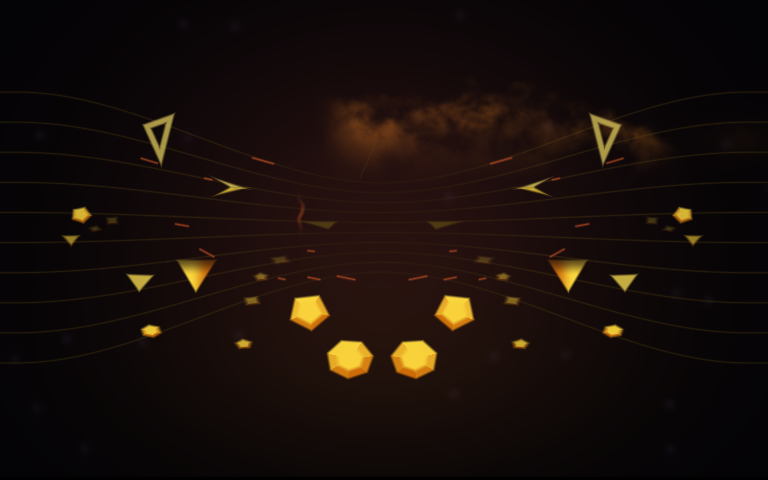
Reproduce this background procedurally as a WebGL 1 fragment shader.

```glsl
precision highp float;
uniform vec2 u_resolution;

const float TAU = 6.2831853;
const float CENTER_X = 0.796;
const float SOFTNESS = 0.0035;
const float LINE_COUNT = 10.0;
const float LINE_GAP = 0.0627;
const float LINE_MID = 0.526;
const float LINE_PINCH = 0.33;
const vec3 NIGHT = vec3(0.012, 0.01, 0.02);
const vec3 BROWN = vec3(0.135, 0.055, 0.04);
const vec3 AMBER = vec3(0.04, 0.026, 0.002);
const vec3 SMOKE = vec3(0.5, 0.28, 0.06);
const vec3 GOLD = vec3(0.98, 0.84, 0.24);
const vec3 PALE = vec3(0.82, 0.74, 0.34);
const vec3 ORANGE = vec3(0.8, 0.42, 0.03);
const vec3 OLIVE = vec3(0.42, 0.33, 0.08);
const vec3 EMBER = vec3(0.8, 0.32, 0.14);

float hash(vec2 p) {
  vec3 q = fract(vec3(p.xyx) * 0.1031);
  q += dot(q, q.yzx + 33.33);
  return fract((q.x + q.y) * q.z);
}

float noise(vec2 p) {
  vec2 i = floor(p), f = fract(p);
  f = f * f * (3.0 - 2.0 * f);
  return mix(mix(hash(i), hash(i + vec2(1, 0)), f.x),
             mix(hash(i + vec2(0, 1)), hash(i + vec2(1, 1)), f.x), f.y);
}

float fbm(vec2 p) {
  float sum = 0.0, amp = 0.5;
  for (int i = 0; i < 5; i++) {
    sum += amp * noise(p);
    p = mat2(1.6, 1.2, -1.2, 1.6) * p + 7.3;
    amp *= 0.5;
  }
  return sum;
}

float blob(vec2 p, vec2 center, vec2 radius) {
  vec2 q = (p - center) / radius;
  return exp(-dot(q, q));
}

float segment(vec2 p, vec2 a, vec2 b) {
  vec2 ab = b - a;
  return length(p - a - ab * clamp(dot(p - a, ab) / dot(ab, ab), 0.0, 1.0));
}

float edge(vec2 p, vec2 a, vec2 b) {
  vec2 n = normalize(b - a);
  return dot(p - a, vec2(-n.y, n.x));
}

// Corners run clockwise
float triangle(vec2 p, vec2 a, vec2 b, vec2 c) {
  return max(edge(p, a, b), max(edge(p, b, c), edge(p, c, a)));
}

void paint(inout vec3 col, vec3 ink, float dist, float opacity) {
  float s = max(SOFTNESS, 1.0 / u_resolution.y);
  col = mix(col, ink, opacity * (1.0 - smoothstep(-s, s, dist)));
}

// Polygonal stone with a flat table and lit side facets
void gem(inout vec3 col, vec2 p, vec2 center, vec2 radius, float sides, float turn, float opacity) {
  vec2 q = (p - center) / radius;
  float sector = TAU / sides;
  float a = atan(q.y, q.x) - turn;
  float mid = (floor(a / sector) + 0.5) * sector;
  float reach = length(q) * cos(a - mid);
  float light = 0.5 + 0.5 * sin(mid + turn + 0.3);
  float shade = mix(0.95, light, smoothstep(0.4, 0.65, reach));
  float dist = (reach - cos(sector * 0.5)) * min(radius.x, radius.y);
  paint(col, mix(ORANGE, GOLD, shade), dist, opacity);
}

void dash(inout vec3 col, vec2 p, vec2 center, float halfLength, float slope) {
  vec2 arm = halfLength * normalize(vec2(1.0, slope));
  paint(col, EMBER, segment(p, center - arm, center + arm) - 0.0012, 0.9);
}

vec3 background(vec2 p) {
  vec3 col = NIGHT + BROWN * blob(p, vec2(CENTER_X, 0.53), vec2(0.5, 0.4));
  col += AMBER * blob(p, vec2(CENTER_X, 0.22), vec2(0.5, 0.22));
  // Smoke bank with a ragged crest
  float n = fbm(p * vec2(9.0, 12.0));
  float crest = 0.8 - 0.3 * (p.x - 0.95) * (p.x - 0.95) + 0.16 * (n - 0.5);
  float body = smoothstep(0.64, 0.78, p.x) * (1.0 - smoothstep(1.3, 1.44, p.x));
  body *= smoothstep(0.6, 0.77, p.y) * (1.0 - smoothstep(crest - 0.03, crest + 0.025, p.y));
  float lit = 0.3 + 0.6 * blob(p, vec2(0.76, 0.74), vec2(0.1, 0.07))
    + 0.6 * blob(p, vec2(0.98, 0.78), vec2(0.12, 0.05))
    + 0.65 * blob(p, vec2(1.34, 0.71), vec2(0.11, 0.07));
  col += SMOKE * body * lit * smoothstep(0.2, 0.75, fbm(p * 17.0 + 4.0));
  col += 0.12 * SMOKE * n * blob(p, vec2(1.54, 0.71), vec2(0.1, 0.04));
  // Sparse dim dust
  vec2 cell = floor(p * 9.0);
  vec2 spot = 0.25 + 0.5 * vec2(hash(cell + 3.0), hash(cell + 8.0));
  float speck = length(fract(p * 9.0) - spot);
  col += vec3(0.03, 0.025, 0.04) * step(0.88, hash(cell)) * exp(-speck * speck * 90.0);
  // Scratch and ember wisp
  paint(col, OLIVE, segment(p, vec2(0.787, 0.712), vec2(0.75, 0.629)) - 0.0005, 0.25);
  float wisp = abs(p.x - 0.625 - 0.03 * (noise(p.yy * 35.0) - 0.5)) - 0.004;
  paint(col, EMBER, wisp, 0.4 * blob(p, vec2(0.625, 0.555), vec2(0.03, 0.025)));
  return col;
}

void main() {
  vec2 p = gl_FragCoord.xy / u_resolution.y;
  vec2 m = vec2(abs(p.x - CENTER_X), p.y);
  vec3 col = background(p);

  // Contour lines pinched toward the middle
  float pinch = mix(LINE_PINCH, 1.0, smoothstep(0.0, 0.76, m.x));
  float row = (p.y - LINE_MID) / (LINE_GAP * pinch);
  float nearest = clamp(floor(row) + 0.5, 0.5 - 0.5 * LINE_COUNT, 0.5 * LINE_COUNT - 0.5);
  float lineDist = abs(row - nearest) * LINE_GAP * pinch;
  paint(col, OLIVE, lineDist - 0.0003, mix(0.18, 0.48, smoothstep(0.05, 0.4, m.x)));

  // Ember dashes
  for (int i = 0; i < 3; i++) {
    float k = float(i);
    dash(col, m, vec2(0.075 + 0.067 * k, 0.421 - 0.001 * k), 0.018 - 0.006 * k, 0.2);
  }
  dash(col, m, vec2(0.248, 0.665), 0.022, 0.28);
  dash(col, m, vec2(0.485, 0.665), 0.017, 0.3);
  dash(col, m, vec2(0.362, 0.627), 0.007, 0.2);
  dash(col, m, vec2(0.417, 0.531), 0.013, 0.18);
  dash(col, m, vec2(0.365, 0.473), 0.016, 0.55);
  dash(col, m, vec2(0.148, 0.477), 0.006, 0.1);

  // Hollow triangle, chevron and sliver
  float frame = triangle(m, vec2(0.433, 0.763), vec2(0.498, 0.74), vec2(0.46, 0.656));
  paint(col, PALE, abs(frame + 0.006) - 0.006, 0.8);
  vec2 tip = vec2(0.288, 0.608), notch = vec2(0.315, 0.61);
  paint(col, PALE, triangle(m, tip, vec2(0.342, 0.626), notch), 0.95);
  paint(col, GOLD, triangle(m, tip, notch, vec2(0.342, 0.595)), 0.8);
  paint(col, OLIVE, triangle(m, vec2(0.096, 0.538), vec2(0.163, 0.538), vec2(0.112, 0.523)), 0.6);

  // Solid triangles fading at their upper edge
  float large = triangle(m, vec2(0.346, 0.458), vec2(0.427, 0.458), vec2(0.388, 0.392));
  paint(col, mix(ORANGE, GOLD, smoothstep(0.36, 0.4, m.x)), large, 1.0 - 0.65 * smoothstep(0.425, 0.458, p.y));
  float small = triangle(m, vec2(0.477, 0.426), vec2(0.531, 0.428), vec2(0.506, 0.393));
  paint(col, mix(GOLD, PALE, 0.5), small, 0.85);

  // Stones and chips
  gem(col, m, vec2(0.067, 0.252), vec2(0.049, 0.041), 7.0, 0.3, 1.0);
  gem(col, m, vec2(0.152, 0.35), vec2(0.043, 0.039), 5.0, 0.82, 1.0);
  gem(col, m, vec2(0.481, 0.31), vec2(0.021, 0.013), 6.0, 0.3, 0.95);
  gem(col, m, vec2(0.288, 0.283), vec2(0.017, 0.01), 5.0, 0.2, 0.8);
  gem(col, m, vec2(0.627, 0.552), vec2(0.021, 0.017), 5.0, 0.7, 0.85);
  gem(col, m, vec2(0.648, 0.502), vec2(0.019, 0.013), 3.0, 0.5, 0.6);
  gem(col, m, vec2(0.271, 0.373), vec2(0.018, 0.01), 4.0, 0.6, 0.45);
  gem(col, m, vec2(0.252, 0.423), vec2(0.014, 0.008), 5.0, 0.2, 0.45);
  gem(col, m, vec2(0.212, 0.458), vec2(0.02, 0.009), 4.0, 0.5, 0.22);
  gem(col, m, vec2(0.562, 0.54), vec2(0.014, 0.009), 4.0, 0.7, 0.22);
  gem(col, m, vec2(0.598, 0.523), vec2(0.012, 0.006), 4.0, 0.3, 0.22);

  col *= smoothstep(0.004, 0.009, p.y);
  gl_FragColor = vec4(col, 1.0);
}
```
